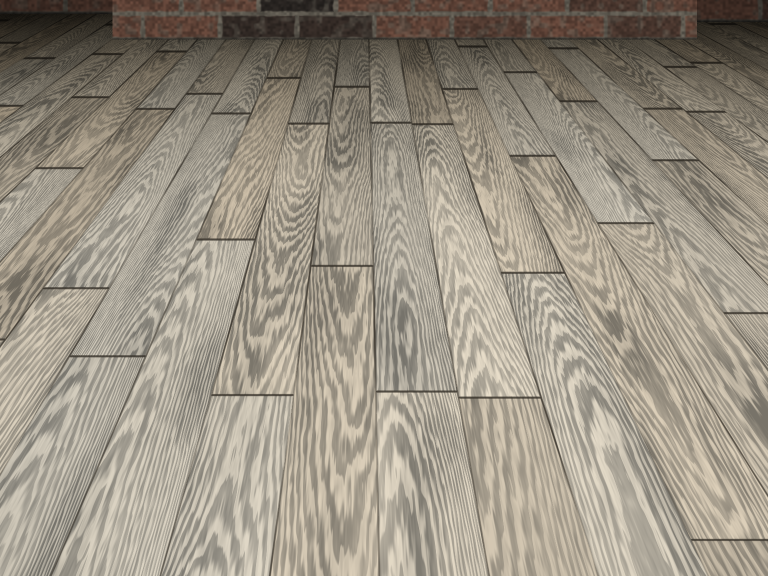
Give the GLSL for this texture, as a WebGL 1 fragment shader.

```glsl
precision highp float;
// A grey-washed oak strip floor running away to a low brick hearth.
// Screen points are projected onto the floor plane, split into planks, and
// each plank gets warped ring contours, fibre streaks, seams and fading light.
uniform vec2 u_resolution;

#define VANISH vec2(0.634, 1.26)  // where the seams converge, in heights
#define PLANK_WIDTH 0.151
#define PLANK_LENGTH 1.05
#define RING_BEND 21.0            // growth rings across a plank
#define RING_RUN 12.0             // growth rings along a plank
#define RING_WARP 4.5
#define FIBRE_FREQ vec2(30.0, 32.0)
#define GRAIN_CONTRAST 0.85
#define SHADE_DEPTH 0.62          // darkening next to the hearth
#define BRICK_SIZE vec2(0.134, 0.045)

const vec3 PALE_WOOD = vec3(0.835, 0.795, 0.725);
const vec3 GREY_GRAIN = vec3(0.530, 0.510, 0.470);
const vec3 SEAM_DARK = vec3(0.20, 0.18, 0.15);
const vec3 MORTAR = vec3(0.40, 0.38, 0.34);
const vec3 RED_BRICK = vec3(0.40, 0.28, 0.23);
const vec3 BURNT_BRICK = vec3(0.15, 0.14, 0.13);

float hash(vec2 p) {
  vec3 q = fract(vec3(p.xyx) * 0.1031);
  q += dot(q, q.yzx + 33.33);
  return fract((q.x + q.y) * q.z);
}

float noise(vec2 p) {
  vec2 i = floor(p), f = fract(p);
  f = f * f * (3.0 - 2.0 * f);
  return mix(mix(hash(i), hash(i + vec2(1.0, 0.0)), f.x),
             mix(hash(i + vec2(0.0, 1.0)), hash(i + vec2(1.0, 1.0)), f.x), f.y);
}

// Wood of one plank: v runs 0..1 across it, z is the distance along the floor.
vec3 plankColor(float v, float z, vec2 id) {
  float seed = hash(id + 7.3), tone = hash(id + 19.1), turn = hash(id + 41.7);
  vec2 shift = vec2(seed, tone) * 90.0;
  float fibre = noise(vec2(v, z) * FIBRE_FREQ + shift);
  float fine = noise(vec2(v, z) * FIBRE_FREQ * vec2(2.3, 1.6) + shift.yx);

  // Parabolic contours make the cathedral arches; slow noise makes the eyes.
  float across = v - mix(0.05, 0.95, seed);
  float run = RING_RUN * mix(0.25, 1.2, tone) * (turn < 0.5 ? -1.0 : 1.0);
  float rings = RING_BEND * mix(0.55, 1.2, turn) * across * across + run * z;
  rings += RING_WARP * noise(vec2(v * 1.5, z * 3.0) + shift);
  rings += 0.9 * noise(vec2(v * 4.0, z * 9.0) + shift.yx);
  rings += 0.45 * (fibre - 0.5) + 0.25 * (fine - 0.5);

  float s = fract(rings);
  float pores = smoothstep(0.22, 0.60, s) * (1.0 - smoothstep(0.86, 1.0, s));
  float patchy = noise(vec2(v * 2.5, z * 4.0) + shift + 5.0);
  float grain = pores * mix(0.55, 1.1, patchy) + 0.30 * smoothstep(0.5, 0.9, patchy);
  grain += 0.30 * (fibre - 0.5) + 0.32 * (fine - 0.5);
  vec3 wood = mix(PALE_WOOD, GREY_GRAIN, clamp(grain * GRAIN_CONTRAST, -0.1, 1.15));
  vec3 tint = mix(vec3(1.01, 0.99, 0.96), vec3(0.98, 1.0, 1.02), turn);
  return wood * tint * mix(0.90, 1.06, tone);
}

vec3 floorColor(vec2 p) {
  float drop = VANISH.y - p.y;
  float z = 1.0 / drop;
  float u = (p.x - VANISH.x) / (drop * PLANK_WIDTH) - 0.13;
  float column = floor(u), v = u - column;
  float along = z / PLANK_LENGTH + hash(vec2(column + 60.0, 3.7)) * 5.0;
  float row = floor(along), w = along - row;
  vec3 color = plankColor(v, z, vec2(column, row) + 60.0);

  // Gap distances are brought back to screen heights.
  float side = min(v, 1.0 - v) * PLANK_WIDTH * drop;
  float butt = min(w, 1.0 - w) * PLANK_LENGTH * drop * drop;
  float worn = noise(vec2(floor(u + 0.5) * 7.0, z * 5.0));
  float seam = (1.0 - smoothstep(0.0006, 0.0026, side)) * mix(0.15, 0.85, worn);
  float joint = (1.0 - smoothstep(0.0008, 0.0028, butt)) * 0.8;
  color = mix(color, SEAM_DARK, max(seam, joint));

  // Light falls away toward the hearth and into the far corners.
  float down = 1.0 - p.y;
  float light = 1.0 - SHADE_DEPTH * exp(-7.0 * (down - 0.06));
  float corner = smoothstep(0.25, 0.75, abs(p.x - 0.68)) * exp(-9.0 * down);
  light = max(light * (1.0 - 0.6 * corner), 0.12);
  light *= 0.97 + 0.06 * noise(p * 3.0);
  return color * pow(vec3(light), vec3(0.96, 1.0, 1.08));
}

vec3 brickColor(vec2 p, float base, float shade) {
  vec2 g = vec2(p.x, p.y - base) / BRICK_SIZE;
  float course = floor(g.y);
  g.x += 0.5 * mod(course, 2.0) + 0.15;
  vec2 edge = min(fract(g), 1.0 - fract(g)) * BRICK_SIZE;
  float rough = noise(p * 90.0), speck = noise(p * 210.0);
  float face = smoothstep(0.002, 0.006, min(edge.x, edge.y) + 0.003 * (rough - 0.5));
  float burnt = smoothstep(0.45, 0.95, hash(vec2(floor(g.x), course) + 23.0));
  vec3 brick = mix(RED_BRICK, BURNT_BRICK, burnt);
  brick = mix(brick, MORTAR, 0.45 * smoothstep(0.5, 0.9, rough));
  return mix(MORTAR, brick, face) * (0.75 + 0.4 * speck) * shade;
}

vec3 scene(vec2 p) {
  bool hearth = p.x > 0.195 && p.x < 1.21;
  float base = hearth ? 0.931 : (p.x < 0.5 ? 0.976 : 0.962);
  if (p.y < base) return floorColor(p);
  float contact = smoothstep(0.0, 0.006, p.y - base);
  return brickColor(p, base, (hearth ? 0.95 : 0.6) * mix(0.45, 1.0, contact));
}

void main() {
  vec3 sum = vec3(0.0);
  for (int i = 0; i < 4; i++) {  // four samples per pixel smooth the edges
    vec2 offset = vec2(mod(float(i), 2.0), floor(float(i) * 0.5)) * 0.5 - 0.25;
    sum += scene((gl_FragCoord.xy + offset) / u_resolution.y);
  }
  gl_FragColor = vec4(sum * 0.25, 1.0);
}
```
